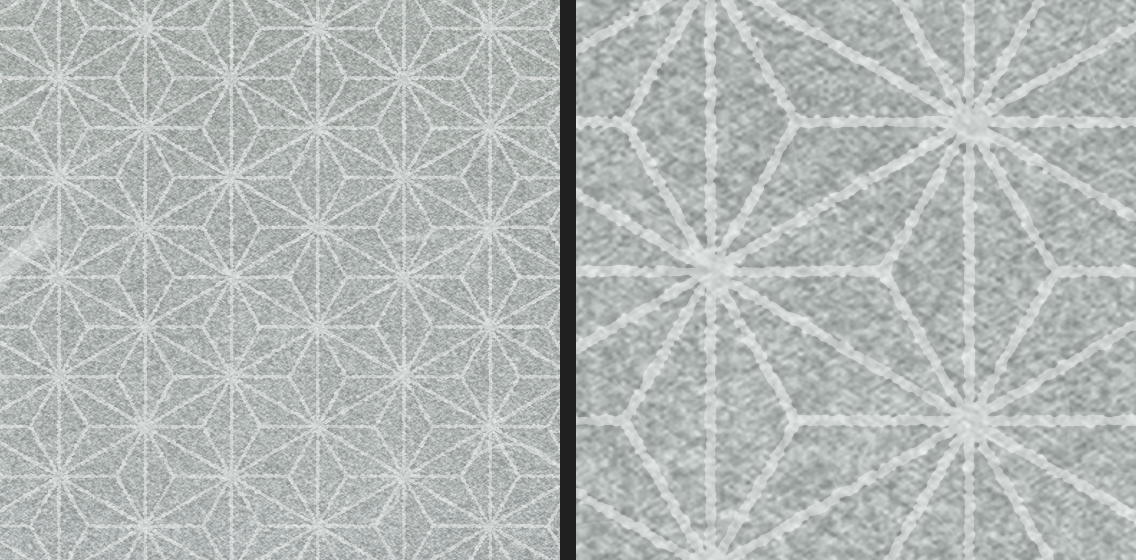
Left: the whole. Right: its middle third, enlarged.
This pattern is drawn by a WebGL 2 fragment shader. Its source:

```glsl
#version 300 es
precision highp float;
// Pale hemp-leaf lattice printed on grey-green fibrous paper.
// Each hexagonal cell is a twelve-spoke star, folded to a single spoke;
// noise gives the paper grain, and hashed arcs give the loose fibres.
uniform vec2 u_resolution;
out vec4 fragColor;

float hash(vec2 p) {
  vec3 q = fract(p.xyx * 0.1031);
  q += dot(q, q.yzx + 33.33);
  return fract((q.x + q.y) * q.z);
}

vec4 hash4(vec2 p) {
  return vec4(hash(p), hash(p + 17.3), hash(p + 41.7), hash(p + 73.1));
}

float noise(vec2 p) {
  vec2 i = floor(p), f = fract(p);
  f = f * f * (3.0 - 2.0 * f);
  return mix(mix(hash(i), hash(i + vec2(1, 0)), f.x),
             mix(hash(i + vec2(0, 1)), hash(i + vec2(1, 1)), f.x), f.y);
}

vec2 rotate(vec2 p, float a) {
  float c = cos(a), s = sin(a);
  return vec2(c * p.x - s * p.y, s * p.x + c * p.y);
}

// Distance to the nearest spoke; the cell is the nearest star of a triangular lattice.
float starLattice(vec2 p, float side) {
  vec2 period = side * vec2(sqrt(3.0), 1.0);
  vec2 a = mod(p + 0.5 * period, period) - 0.5 * period;
  vec2 b = mod(p, period) - 0.5 * period;
  vec2 q = dot(a, a) < dot(b, b) ? a : b;
  float sector = radians(30.0);
  float angle = atan(q.y, q.x + 1e-6);
  angle -= sector * floor(angle / sector + 0.5);
  return length(q) * abs(sin(angle));
}

// Curved thread through mid, bulging towards dir and fading at both ends.
float fibre(vec2 p, vec2 mid, float dir, float radius, float halfLength, float width) {
  vec2 n = vec2(cos(dir), sin(dir));
  vec2 q = p - mid + n * radius;
  float along = radius * atan(dot(q, vec2(-n.y, n.x)), dot(q, n)) / halfLength;
  float across = abs(length(q) - radius);
  return (1.0 - smoothstep(0.25 * width, width, across))
       * (1.0 - smoothstep(0.5, 1.0, abs(along)));
}

// Short hairs, one in each jittered cell.
float hairs(vec2 p, float scale, float width) {
  vec2 cell = floor(p * scale), f = fract(p * scale);
  float sum = 0.0;
  for (int y = -1; y <= 1; y++)
    for (int x = -1; x <= 1; x++) {
      vec2 o = vec2(x, y);
      vec4 h = hash4(cell + o + scale * 3.0);
      sum += h.w * fibre(f, o + h.xy, 6.283 * h.z, 0.4 + 1.6 * h.w,
                         0.3 + 0.5 * h.x, width * scale);
    }
  return sum;
}

void main() {
  vec2 p = gl_FragCoord.xy / u_resolution;
  float px = 1.0 / u_resolution.y;

  // Matted grain: streaks in two directions plus fine specks
  float grain = (noise(rotate(p, 0.55) * vec2(150.0, 430.0))
               + noise(rotate(p, -0.5) * vec2(170.0, 460.0) + 90.0)
               + noise(p * 390.0 + 200.0)) / 3.0 - 0.5;
  float cloud = noise(p * 7.0 + 5.0) + 0.5 * noise(p * 19.0) - 0.75;

  // Paper, slightly cooler towards the bottom
  vec3 paper = mix(vec3(0.684, 0.708, 0.704), vec3(0.664, 0.693, 0.675), p.y);
  paper += 0.42 * grain + 0.025 * cloud;

  // Printed lattice with edges frayed by the grain
  float d = starLattice(p - vec2(0.1055, 0.8607), 0.1778) - 0.004 * grain;
  float ink = 1.0 - smoothstep(0.0031 - 0.6 * px, 0.0031 + 0.6 * px, d);
  vec3 lineColour = vec3(0.816, 0.833, 0.827) + 0.26 * grain;
  vec3 colour = mix(paper, lineColour, 0.93 * ink);

  // Fine hairs and longer scattered threads
  float veil = 0.22 * hairs(p, 9.0, 0.0011 + 0.5 * px)
             + 0.22 * hairs(p, 23.0, 0.0008 + 0.5 * px);
  for (int i = 0; i < 20; i++) {
    vec4 h = hash4(vec2(i, 7.0));
    vec4 k = hash4(vec2(i, 29.0));
    veil += (0.1 + 0.28 * k.w * k.w) * fibre(p, h.xy, 6.283 * h.z, 0.03 + 0.12 * h.w,
                                        0.03 + 0.07 * k.x, 0.0015 + 0.004 * k.y * k.y + 0.5 * px);
  }

  // Bold strands: a broad streaked wisp, a flat sliver, a hook and an arch
  float streaks = 0.4 + 0.6 * noise(rotate(p, -0.8) * vec2(12.0, 170.0));
  veil += 0.7 * streaks * fibre(p, vec2(0.035, 0.545), 2.3, 0.7, 0.11, 0.033);
  veil += 0.45 * fibre(p, vec2(0.745, 0.576), 1.65, 0.5, 0.06, 0.007);
  veil += 0.6 * fibre(p, vec2(0.692, 0.085), -0.85, 0.06, 0.06, 0.005);
  veil += 0.6 * fibre(p, vec2(0.911, 0.207), 1.6, 0.1, 0.12, 0.004);

  colour = mix(colour, vec3(0.88, 0.895, 0.89) + 0.12 * grain, min(veil, 0.8));
  fragColor = vec4(clamp(colour, 0.0, 1.0), 1.0);
}
```
